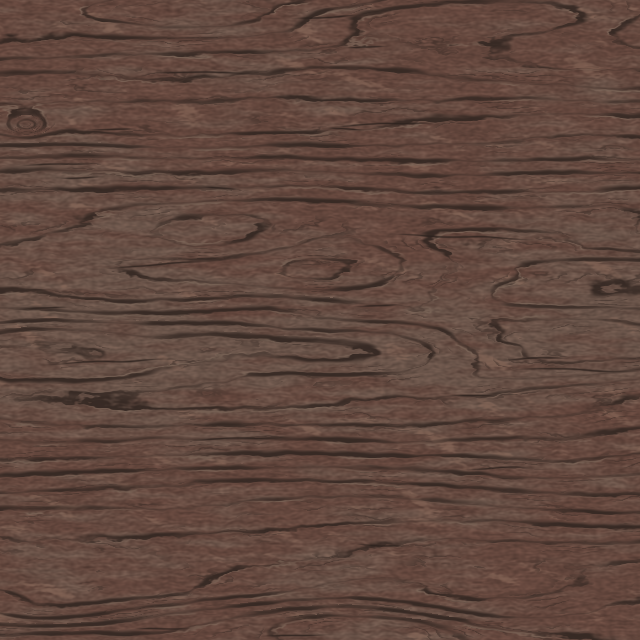
Write a WebGL 2 fragment shader that draws this texture.

```glsl
#version 300 es
precision highp float;
// Weathered red-brown wood: long dark growth rings, nested eyes, fibres, flecks and cracks.

#define RINGS 22.0         // mean growth rings per canvas height
#define FIGURE 4.6         // ring displacement where nested eyes form
#define CALM 1.3           // ring displacement in the straight bands
#define RING_WIDTH 0.0076  // thickness of the dark late wood
#define FIBRE 0.30         // contrast of the fine fibres
#define CRACKS 22          // number of thin long cracks
#define WARM vec3(0.395, 0.279, 0.241)
#define GREY vec3(0.412, 0.328, 0.287)
#define DARK vec3(0.200, 0.152, 0.132)
#define PALE vec3(0.530, 0.405, 0.345)
#define SILVER vec3(0.490, 0.410, 0.355)

uniform vec2 u_resolution;
out vec4 fragColor;

vec2 hash2(vec2 cell) {
  uvec2 q = uvec2(ivec2(cell)) * uvec2(1597334673u, 3812015801u);
  uint n = (q.x ^ q.y) * 1597334673u;
  n = (n ^ (n >> 15)) * 2246822519u;
  n ^= n >> 13;
  return vec2(n & 65535u, n >> 16) / 65535.0;
}

float gradientAt(vec2 cell, vec2 offset) {
  float angle = 6.28318 * hash2(cell).x;
  return dot(vec2(cos(angle), sin(angle)), offset);
}

// Gradient noise, about -0.7 to 0.7
float noise(vec2 p) {
  vec2 i = floor(p), f = p - i;
  vec2 u = f * f * f * (f * (f * 6.0 - 15.0) + 10.0);
  vec2 e = vec2(1.0, 0.0);
  float low = mix(gradientAt(i, f), gradientAt(i + e, f - e), u.x);
  float high = mix(gradientAt(i + e.yx, f - e.yx), gradientAt(i + e.xx, f - e.xx), u.x);
  return mix(low, high, u.y);
}

// Smooth ring coordinate: whole numbers lie on the ring borders.
// Rings are dense in the calm bands and sparse where eyes form.
float ringField(vec2 p) {
  float phase = 6.28318 * (p.y - 0.24) / 0.56;
  float figured = smoothstep(0.45, -0.35, cos(phase));
  float bend = noise(p * vec2(1.7, 9.0) + vec2(3.3, 11.4))
             + 0.25 * noise(p * vec2(3.5, 21.0) + 27.0);
  vec2 knot = (p - vec2(0.042, 0.805)) / vec2(0.028, 0.016);
  return RINGS * (p.y + 0.056 * sin(phase)) + mix(CALM, FIGURE, figured) * bend
       + 0.22 * noise(p * vec2(5.0, 14.0)) + 2.3 * exp(-dot(knot, knot));
}

// Thin, slightly tilted cracks with tapered ends
float cracks(vec2 p, float pixel) {
  float cover = 0.0;
  for (int i = 0; i < CRACKS; i++) {
    vec2 centre = hash2(vec2(i, 71));
    vec2 shape = hash2(vec2(i, 133));
    float reach = mix(0.04, 0.18, shape.x * shape.x);
    vec2 d = p - centre;
    d.y -= d.x * (shape.y - 0.5) * 0.16 + 0.004 * noise(vec2(p.x * 14.0, float(i) + 0.4));
    float taper = 1.0 - smoothstep(0.3, 1.0, abs(d.x) / reach);
    float width = 0.0012 * taper;
    cover = max(cover, taper * (1.0 - smoothstep(width - pixel, width + pixel, abs(d.y))));
  }
  return cover;
}

void main() {
  float pixel = 1.0 / u_resolution.y;
  vec2 p = gl_FragCoord.xy * pixel;

  // Fine fibres, bent by a small ripple
  vec2 q = p + vec2(0.0, 0.004 * noise(p * vec2(36.0, 44.0)));
  float fibre = 0.55 * noise(q * vec2(55.0, 215.0)) + 0.45 * noise(q * vec2(120.0, 250.0) + 50.0);
  float streak = noise(q * vec2(13.0, 95.0) + 19.0);

  // Signed distance to the nearest ring border, torn along the fibres
  float field = ringField(p);
  float e = 0.002;
  vec2 slope = vec2(ringField(p + vec2(e, 0.0)), ringField(p + vec2(0.0, e))) - field;
  float steep = max(length(slope) / e, 17.0);
  float jagged = field + 0.13 * noise(p * vec2(30.0, 62.0)) + 0.14 * streak + 0.12 * fibre;
  float side = (jagged - floor(jagged + 0.5)) / steep;

  // Late wood: crisp on one side, frayed into fibres on the other
  float strength = smoothstep(-0.35, 0.32, noise(p * vec2(5.0, 26.0) + 8.0) + 0.5 * streak);
  float width = RING_WIDTH * (0.35 + 0.75 * strength + 0.9 * fibre + 0.4 * streak);
  float late = smoothstep(-pixel, pixel, side) * (1.0 - smoothstep(0.45 * width, width + pixel, side));
  float rim = smoothstep(-0.0042, -0.0016, side) * (1.0 - smoothstep(-pixel, pixel, side));
  rim *= smoothstep(0.0, 0.4, noise(p * vec2(8.0, 32.0) + 41.0) + 0.3 * streak);

  // Faint broken lines between the rings
  float minor = fract(jagged * 3.0 + 0.5 + 0.9 * noise(p * vec2(17.0, 48.0) + 33.0));
  minor = smoothstep(0.0, 0.08, minor) * (1.0 - smoothstep(0.10, 0.34, minor));
  minor *= smoothstep(0.0, 0.38, noise(p * vec2(11.0, 38.0) + 77.0) + 0.4 * fibre);

  // Red-brown ground with worn grey areas
  float middle = (p.y - 0.50) / 0.16;
  float worn = 0.45 * exp(-middle * middle) + 0.6 * noise(p * vec2(2.5, 6.0) + 63.0)
             + 0.65 * noise(p * vec2(7.0, 38.0) + 5.0) + 0.6 * streak + 0.3 * fibre;
  vec3 colour = mix(WARM, GREY, smoothstep(-0.25, 0.75, worn));
  colour *= 1.0 + FIBRE * fibre + 0.10 * streak;

  // Small slanted pale flecks
  vec2 slanted = vec2(p.x + 0.9 * p.y, p.y + 0.25 * p.x);
  float fleck = noise(slanted * vec2(16.0, 36.0) + 90.0) + 0.25 * streak + 0.25 * fibre;
  colour = mix(colour, PALE, 0.60 * smoothstep(0.32, 0.58, fleck));

  // Rings and cracks on top
  colour = mix(colour, DARK, 0.42 * minor);
  colour = mix(colour, SILVER, 0.6 * rim);
  colour = mix(colour, DARK, late * mix(0.28, 0.92, strength));
  colour = mix(colour, DARK * 0.85, 0.85 * cracks(p, pixel));

  fragColor = vec4(colour, 1.0);
}
```
